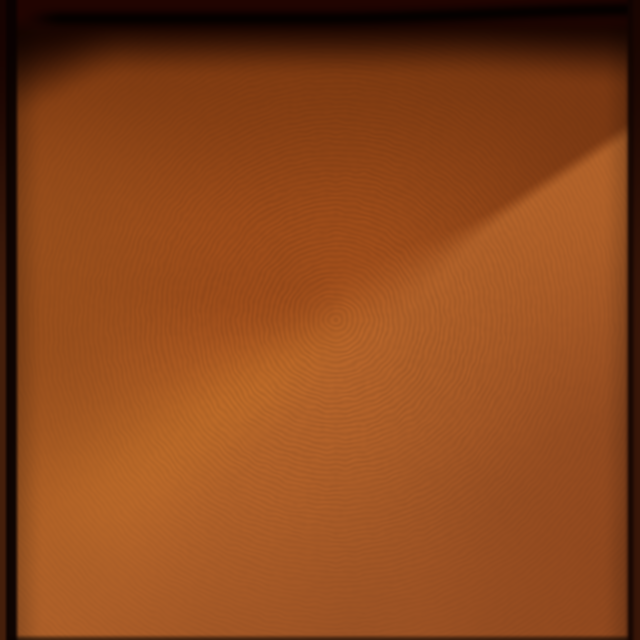
Write a Shadertoy shader that draws this texture.

```glsl
// A brushed copper plate set in a dark frame: fine concentric ripples, broken
// up by value noise, lie over two smooth light zones that meet on a diagonal.
// The frame is built from soft bands measured from each edge of the canvas.

const float TAU = 6.2831853;

float hash(vec2 p) {
    vec3 q = fract(vec3(p.xyx) * 0.1031);
    q += dot(q, q.yzx + 33.33);
    return fract((q.x + q.y) * q.z);
}

float noise(vec2 p) {
    vec2 i = floor(p), f = fract(p);
    f = f * f * (3.0 - 2.0 * f);
    return mix(mix(hash(i), hash(i + vec2(1, 0)), f.x),
               mix(hash(i + vec2(0, 1)), hash(i + vec2(1, 1)), f.x), f.y);
}

float gauss(float x, float width) {
    return exp(-x * x / (width * width));
}

// Concentric ripples, bent and dimpled by noise
float ripples(vec2 p, float frequency) {
    float r = length(p);
    float bend = 3.6 * noise(p * 65.0 + 40.0) + 2.0 * noise(p * 24.0 + 9.0);
    float wave = sin(r * frequency * TAU + bend);
    float dimples = noise(p * 140.0 + 80.0) - 0.5;
    return wave * (0.45 + 0.55 * noise(p * 45.0 + 7.0)) + 0.8 * dimples;
}

// Copper lit from the lower left, shaded above the diagonal
vec3 plate(vec2 uv, vec2 centre) {
    vec2 p = uv - centre;
    vec2 dir = normalize(vec2(1.0, 0.65));
    float along = dot(p, dir);
    float across = dot(p, vec2(-dir.y, dir.x));

    vec3 lit = mix(vec3(0.69, 0.38, 0.16), vec3(0.61, 0.32, 0.14),
                   smoothstep(0.0, 0.5, -across));
    lit = mix(lit, vec3(0.55, 0.27, 0.11),
              0.85 * smoothstep(0.55, 1.0, uv.x) * smoothstep(0.75, 0.1, uv.y));

    vec3 shade = mix(vec3(0.61, 0.295, 0.10), vec3(0.49, 0.225, 0.065),
                     smoothstep(0.58, 0.93, uv.y));
    shade = mix(shade, vec3(0.47, 0.215, 0.07), 0.8 * smoothstep(0.6, 0.98, uv.x));
    shade = mix(shade, vec3(0.59, 0.31, 0.11),
                0.7 * smoothstep(0.4, 0.05, uv.x) * smoothstep(0.95, 0.6, uv.y));

    // The boundary is crisp at the right and melts away to the left
    float blur = along > 0.0 ? mix(0.075, 0.014, smoothstep(0.0, 0.32, along))
                             : mix(0.075, 0.23, smoothstep(0.0, 0.35, -along));
    vec3 col = mix(lit, shade, smoothstep(-blur, blur, across - 0.3 * max(blur - 0.075, 0.0)));

    // Warm reflection running down the left arm of the diagonal
    float sheen = gauss(across + 0.015, 0.035 + 0.16 * abs(along));
    sheen *= smoothstep(0.12, -0.2, along) * smoothstep(-0.75, -0.25, along);
    return col + vec3(0.055, 0.05, 0.01) * sheen;
}

// Recess shadow at the top, then the dark rails around the plate
vec3 frame(vec3 col, vec2 uv) {
    float top = 1.0 - uv.y;
    float corner = 0.05 * smoothstep(0.2, 0.0, uv.x) + 0.012 * smoothstep(0.7, 1.0, uv.x);
    float fade = smoothstep(0.03, 0.125 + corner, top - 0.45 * corner);
    col *= mix(vec3(0.2, 0.09, 0.03), vec3(1.0), fade);

    // Soft falloff beside the side rails and along the foot
    col *= 0.82 + 0.18 * smoothstep(0.02, 0.07, uv.x);
    col *= 0.85 + 0.15 * smoothstep(0.02, 0.06, 1.0 - uv.x);
    col *= mix(0.4, 1.0, smoothstep(0.0, 0.010, uv.y));

    // Header strip with a black seam that rises to the right
    float seam = 0.029 - 0.014 * smoothstep(0.5, 1.0, uv.x);
    col = mix(vec3(0.13, 0.015, 0.004), col, smoothstep(0.02, 0.055, top));
    col *= 1.0 - 0.85 * gauss(top - seam, 0.012) * smoothstep(0.03, 0.1, uv.x);

    // Side rails: dull brown strips bounded by near-black grooves
    float height = smoothstep(0.98, 0.45, uv.y);
    vec3 leftRail = mix(vec3(0.09, 0.01, 0.003), vec3(0.27, 0.12, 0.045), height);
    vec3 rightRail = mix(vec3(0.10, 0.02, 0.005), vec3(0.22, 0.085, 0.03), height);
    col = mix(leftRail, col, smoothstep(0.010, 0.018, uv.x));
    col = mix(rightRail, col, smoothstep(0.989, 0.979, uv.x));
    float leftGroove = smoothstep(0.006, 0.013, uv.x) * smoothstep(0.031, 0.022, uv.x);
    col = mix(col, vec3(0.035, 0.004, 0.002), 0.95 * leftGroove);
    col = mix(col, vec3(0.06, 0.012, 0.004), 0.85 * gauss(uv.x - 0.985, 0.0055));
    return col;
}

void mainImage(out vec4 fragColor, in vec2 fragCoord) {
    vec2 uv = fragCoord / iResolution.xy;
    vec2 centre = vec2(0.525, 0.5);
    vec3 col = plate(uv, centre);

    // Grain is strongest near the centre and softens outward
    float strength = mix(0.036, 0.013, smoothstep(0.08, 0.55, length(uv - centre)));
    col *= 1.0 + strength * ripples(uv - centre, 125.0);
    col *= 0.985 + 0.03 * noise(uv * 9.0);

    fragColor = vec4(clamp(frame(col, uv), 0.0, 1.0), 1.0);
}
```
